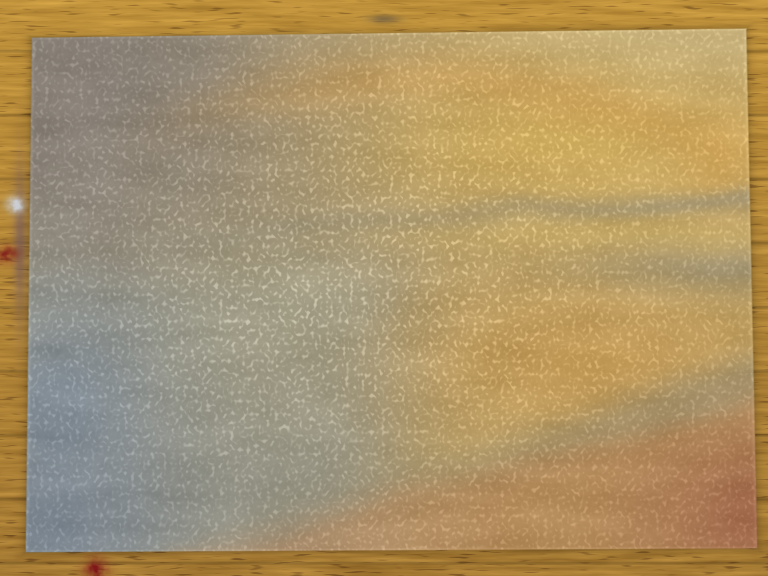
Reproduce this background procedurally as a Shadertoy shader.

```glsl
// A sheet of grained paper rubbed with blue, gold and rust pastel, lying on a wooden table.
// Soft gaussian glows and curved bands tint the sheet; stretched gradient noise
// makes the wood and the strokes, and fine gradient noise the paper grain.

vec2 hash2(vec2 cell) {
    vec3 h = fract(cell.xyx * vec3(0.1031, 0.1030, 0.0973));
    h += dot(h, h.yzx + 33.33);
    return fract((h.xx + h.yz) * h.zy) * 2.0 - 1.0;
}

float gradientNoise(vec2 p) {
    vec2 i = floor(p), f = fract(p);
    vec2 u = f * f * f * (f * (f * 6.0 - 15.0) + 10.0);
    float a = dot(hash2(i), f);
    float b = dot(hash2(i + vec2(1, 0)), f - vec2(1, 0));
    float c = dot(hash2(i + vec2(0, 1)), f - vec2(0, 1));
    float d = dot(hash2(i + vec2(1, 1)), f - vec2(1, 1));
    return mix(mix(a, b, u.x), mix(c, d, u.x), u.y);
}

float fbm(vec2 p) {
    float sum = 0.0, gain = 0.6;
    for (int i = 0; i < 4; i++) {
        sum += gain * gradientNoise(p);
        p = p * 2.03 + 17.0;
        gain *= 0.5;
    }
    return sum;
}

// Soft elliptical spot: 1 at the centre, fading over the given radii
float glow(vec2 p, vec2 centre, vec2 radii) {
    vec2 d = (p - centre) / radii;
    return exp(-dot(d, d));
}

// Soft stroke around a curve, from the signed offset to it
float band(float offset, float width) {
    return exp(-offset * offset / (width * width));
}

vec3 woodColour(vec2 uv, vec2 p) {
    float fibre = fbm(p * vec2(7.0, 95.0));
    float pores = gradientNoise(p * vec2(28.0, 230.0));
    vec3 c = mix(vec3(0.65, 0.48, 0.20), vec3(0.75, 0.57, 0.23), uv.y);
    c += vec3(0.22, 0.20, 0.12) * fibre;
    c -= vec3(0.16, 0.14, 0.06) * smoothstep(0.15, 0.5, pores);
    // Plank joints
    float joint = abs(fract(uv.y * 9.0 + 0.3) - 0.5) / 9.0;
    c *= 1.0 - 0.15 * smoothstep(0.004, 0.001, joint);
    // Spilled paint: violet, red, white, and a dark scuff
    float ragged = 0.7 + 1.5 * fbm(p * 45.0);
    c = mix(c, vec3(0.48, 0.37, 0.36), 0.7 * glow(uv, vec2(0.026, 0.58), vec2(0.008, 0.13)));
    float red = glow(uv, vec2(0.008, 0.558), vec2(0.015, 0.014)) + glow(uv, vec2(0.125, 0.012), vec2(0.014, 0.02));
    c = mix(c, vec3(0.50, 0.10, 0.10), clamp(red * ragged, 0.0, 1.0));
    c = mix(c, vec3(0.80, 0.81, 0.83), clamp(1.3 * ragged * glow(uv, vec2(0.02, 0.645), vec2(0.012, 0.014)), 0.0, 1.0));
    return mix(c, vec3(0.35, 0.31, 0.26), 0.6 * glow(uv, vec2(0.50, 0.967), vec2(0.02, 0.007)));
}

vec3 pastelColour(vec2 uv, vec2 p) {
    vec2 s = uv + 0.03 * vec2(fbm(p * 5.0), fbm(p * vec2(4.0, 9.0) + 40.0));
    float diagonal = s.y - (0.40 * s.x - 0.05);

    // Grey-brown on the left passing into gold on the right
    vec3 c = mix(vec3(0.57, 0.54, 0.49), vec3(0.76, 0.65, 0.42), smoothstep(0.05, 0.72, s.x));
    c = mix(c, vec3(0.53, 0.50, 0.47), 0.8 * glow(s, vec2(0.05, 0.87), vec2(0.32, 0.22)));
    c = mix(c, vec3(0.79, 0.71, 0.51), 0.8 * glow(s, vec2(0.90, 0.93), vec2(0.35, 0.09)));

    // Golden upper sky with a faint orange arc
    c = mix(c, vec3(0.83, 0.69, 0.36), 0.75 * glow(s, vec2(0.74, 0.76), vec2(0.25, 0.12)));
    float arc = s.y - (0.865 - 0.75 * (s.x - 0.54) * (s.x - 0.54));
    c = mix(c, vec3(0.81, 0.61, 0.32), 0.42 * band(arc, 0.045) * smoothstep(0.1, 0.5, s.x) * smoothstep(1.0, 0.8, s.x));
    c = mix(c, vec3(0.83, 0.63, 0.31), 0.45 * glow(s, vec2(0.94, 0.73), vec2(0.06, 0.08)));

    // Silvery blue pool at the lower left, pale at its middle
    float pool = smoothstep(0.62, 0.40, s.x) * smoothstep(0.60, 0.44, s.y);
    c = mix(c, vec3(0.59, 0.59, 0.54), 0.85 * pool);
    c = mix(c, vec3(0.68, 0.66, 0.56), 0.65 * glow(s, vec2(0.37, 0.46), vec2(0.17, 0.18)));
    c = mix(c, vec3(0.52, 0.57, 0.62), 0.85 * glow(s, vec2(0.08, 0.30), vec2(0.13, 0.17)));
    c = mix(c, vec3(0.47, 0.52, 0.58), 0.8 * glow(s, vec2(0.04, 0.08), vec2(0.18, 0.15)));

    // Ochre middle and the rust corner below the diagonal
    c = mix(c, vec3(0.77, 0.60, 0.33), 0.75 * glow(s, vec2(0.77, 0.37), vec2(0.23, 0.13)));
    vec3 rust = mix(vec3(0.69, 0.58, 0.46), vec3(0.71, 0.55, 0.36), smoothstep(0.3, 0.7, s.x));
    rust = mix(rust, vec3(0.64, 0.41, 0.31), 0.8 * glow(s, vec2(1.0, 0.10), vec2(0.14, 0.14)));
    c = mix(c, rust, smoothstep(0.025, -0.05, diagonal));

    // Grey streaks, strongest towards the right edge
    float upper = s.y - (0.535 + 0.20 * s.x - 0.08 * s.x * s.x);
    c = mix(c, vec3(0.58, 0.56, 0.49), (0.3 + 0.25 * smoothstep(0.5, 0.95, s.x)) * band(upper, 0.020));
    c = mix(c, vec3(0.80, 0.70, 0.43), 0.55 * glow(s, vec2(0.83, 0.595), vec2(0.25, 0.025)));
    c = mix(c, vec3(0.61, 0.57, 0.46), 0.75 * glow(s, vec2(0.96, 0.53), vec2(0.20, 0.04)));
    c = mix(c, vec3(0.60, 0.55, 0.44), (0.3 + 0.35 * smoothstep(0.5, 0.95, s.x)) * band(diagonal, 0.04) * smoothstep(0.2, 0.4, s.x));

    // Horizontal rubbing, then fine light flecks of leathery grain
    c += 0.07 * fbm(p * vec2(5.0, 26.0)) + 0.05 * fbm(p * 9.0);
    float grain = gradientNoise(p * vec2(145.0, 130.0) + 0.6 * gradientNoise(p * 40.0));
    float lit = 0.45 + 0.55 * glow(uv, vec2(0.45, 0.52), vec2(0.38, 0.38));
    return c + 0.16 * lit * (smoothstep(-0.05, 0.5, grain) - 0.18) + 0.03 * fbm(p * 75.0);
}

void mainImage(out vec4 fragColor, in vec2 fragCoord) {
    vec2 uv = fragCoord / iResolution.xy;
    vec2 p = fragCoord / iResolution.y;

    // Distance inside the slightly skewed sheet
    vec2 low = vec2(mix(0.033, 0.042, uv.y), mix(0.041, 0.048, uv.x));
    vec2 high = vec2(mix(0.987, 0.971, uv.y), mix(0.934, 0.951, uv.x));
    vec2 inner = min(uv - low, high - uv);
    float inside = min(inner.x, inner.y);
    float sheet = smoothstep(-0.0015, 0.0015, inside);

    vec3 table = woodColour(uv, p) * (1.0 - 0.2 * exp(-abs(inside) * 180.0));
    vec3 paper = pastelColour(uv, p) + 0.04 * band(inside - 0.002, 0.002);
    fragColor = vec4(clamp(mix(table, paper, sheet), 0.0, 1.0), 1.0);
}
```
